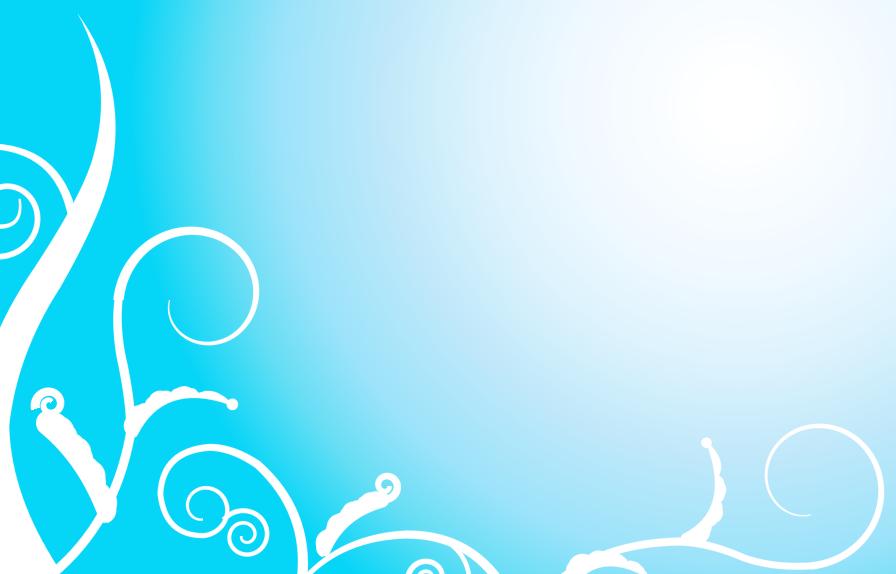
Reproduce this background procedurally as a WebGL 2 fragment shader.

```glsl
#version 300 es
precision highp float;

uniform vec2 u_resolution;
out vec4 outColor;

#define UNITS 494.0              // canvas height in layout units, y pointing down
#define GLOW vec2(635.0, 90.0)   // centre of the light
#define STEPS 16                 // segments per stroke
#define LOBES 4.0                // scallops per leaf
#define SOFTNESS 0.75            // edge softness in output samples
#define INK vec3(1.0)
#define TAU 6.2831853

vec2 pos;            // current point in layout units
float dist = 1e4;    // distance to the nearest ornament

// Tapered quadratic curve; lobe adds scallops on the side given by its sign
void stroke(vec2 a, vec2 b, vec2 c, float w0, float w1, float lobe) {
    vec2 lo = min(a, min(b, c)), hi = max(a, max(b, c));
    if (any(greaterThan(abs(pos - 0.5 * (lo + hi)), 0.5 * (hi - lo) + 40.0))) return;
    vec2 start = a;
    for (int i = 1; i <= STEPS; i++) {
        float t = float(i) / float(STEPS);
        vec2 end = mix(mix(a, b, t), mix(b, c, t), t);
        vec2 along = end - start, rel = pos - start;
        float h = clamp(dot(rel, along) / dot(along, along), 0.0, 1.0);
        float s = (float(i - 1) + h) / float(STEPS);
        float side = step(0.0, (along.x * rel.y - along.y * rel.x) * lobe);
        float scallop = abs(lobe * sin(0.5 * TAU * LOBES * s)) * (1.0 - 0.7 * s);
        dist = min(dist, length(rel - along * h) - mix(w0, w1, s) - side * scallop);
        start = end;
    }
}

void stroke(vec2 a, vec2 b, vec2 c, float w0, float w1) {
    stroke(a, b, c, w0, w1, 0.0);
}

// Spiral: radii and widths from start to end, arc = (start, length) in turns
void curl(vec2 centre, vec2 radii, vec2 arc, vec2 widths) {
    vec2 rel = pos - centre;
    float turn = fract((atan(rel.y, rel.x) / TAU - arc.x) * sign(arc.y));
    for (int k = 0; k < 2; k++) {
        float t = (turn + float(k)) / abs(arc.y);
        if (t <= 1.0) {
            float ring = abs(length(rel) - mix(radii.x, radii.y, t));
            dist = min(dist, ring - mix(widths.x, widths.y, t));
        }
    }
}

void dot_(vec2 centre, float radius) {
    dist = min(dist, length(pos - centre) - radius);
}

float ramp(float lo, float hi, float x) {
    return clamp((x - lo) / (hi - lo), 0.0, 1.0);
}

// Radial light fading from white through pale blue to cyan
vec3 background() {
    float r = length(pos - GLOW) / UNITS;
    vec3 col = mix(vec3(1.0), vec3(0.94, 0.975, 1.0), ramp(0.05, 0.30, r));
    col = mix(col, vec3(0.86, 0.95, 0.99), ramp(0.30, 0.46, r));
    col = mix(col, vec3(0.75, 0.91, 0.98), ramp(0.46, 0.62, r));
    col = mix(col, vec3(0.61, 0.89, 0.98), ramp(0.62, 0.80, r));
    col = mix(col, vec3(0.40, 0.87, 0.96), ramp(0.80, 0.92, r));
    return mix(col, vec3(0.02, 0.835, 0.965), ramp(0.92, 1.06, r));
}

void leftOrnament() {
    // Main stem
    stroke(vec2(67, 12), vec2(104, 70), vec2(88, 140), 0.0, 9.0);
    stroke(vec2(88, 140), vec2(80, 175), vec2(40, 240), 9.0, 14.0);
    stroke(vec2(40, 240), vec2(0, 300), vec2(-8, 365), 14.0, 16.0);
    stroke(vec2(-8, 365), vec2(-14, 430), vec2(22, 500), 16.0, 30.0);
    // Side tendril
    stroke(vec2(64, 195), vec2(55, 130), vec2(-5, 126), 4.0, 2.5);
    curl(vec2(2, 184), vec2(22, 38), vec2(0.7, 0.6), vec2(2.5, 2.5));
    stroke(vec2(17, 172), vec2(20, 196), vec2(-2, 195), 1.0, 2.0);
    // Second stem and its loop
    stroke(vec2(45, 494), vec2(98, 450), vec2(112, 375), 4.0, 4.0);
    stroke(vec2(112, 375), vec2(114, 355), vec2(106, 315), 4.0, 4.0);
    stroke(vec2(106, 315), vec2(99, 285), vec2(102, 258), 4.0, 3.5);
    curl(vec2(172, 258), vec2(70, 26), vec2(0.5, 1.0), vec2(4.5, 0.5));
    // Leaves
    stroke(vec2(114, 372), vec2(140, 325), vec2(198, 347), 5.0, 1.5, -9.0);
    dot_(vec2(200, 348), 5.0);
    stroke(vec2(90, 445), vec2(75, 395), vec2(42, 364), 5.0, 11.0, 10.0);
    curl(vec2(43, 348), vec2(13, 3), vec2(0.45, 1.4), vec2(4.0, 2.0));
}

void lowerOrnament() {
    // Rolled tendril
    stroke(vec2(260, 498), vec2(266, 440), vec2(222, 400), 4.5, 3.5);
    stroke(vec2(222, 400), vec2(200, 385), vec2(180, 385), 3.5, 3.0);
    stroke(vec2(180, 385), vec2(140, 388), vec2(138, 425), 3.0, 2.5);
    stroke(vec2(138, 425), vec2(142, 461), vec2(175, 461), 2.5, 2.2);
    curl(vec2(175, 437), vec2(24, 10), vec2(0.25, -1.0), vec2(2.2, 1.0));
    curl(vec2(211, 461), vec2(23, 3), vec2(0.6, 1.9), vec2(2.2, 1.2));
    // Small leaf
    stroke(vec2(280, 475), vec2(292, 442), vec2(328, 430), 4.0, 7.0, -8.0);
    curl(vec2(332, 418), vec2(12, 3), vec2(0.3, -1.3), vec2(3.5, 2.0));
    // Arch along the base
    stroke(vec2(262, 498), vec2(295, 462), vec2(350, 460), 2.0, 3.5);
    stroke(vec2(350, 460), vec2(400, 460), vec2(428, 498), 3.5, 4.0);
    stroke(vec2(386, 467), vec2(402, 478), vec2(404, 498), 2.0, 2.0);
    curl(vec2(368, 498), vec2(17, 4), vec2(0.5, 1.5), vec2(2.5, 1.5));
}

void rightOrnament() {
    stroke(vec2(485, 496), vec2(525, 467), vec2(585, 466), 3.0, 3.5);
    stroke(vec2(585, 466), vec2(610, 467), vec2(640, 480), 3.5, 3.0);
    stroke(vec2(640, 480), vec2(665, 489), vec2(698, 487), 3.0, 3.0);
    curl(vec2(698, 416), vec2(71, 27), vec2(0.25, -1.0), vec2(3.2, 0.5));
    stroke(vec2(590, 463), vec2(632, 440), vec2(610, 383), 4.0, 1.5, 9.0);
    dot_(vec2(608, 381), 4.5);
    stroke(vec2(495, 494), vec2(520, 473), vec2(555, 494), 6.0, 2.0, -8.0);
}

void main() {
    float scale = UNITS / u_resolution.y;
    pos = vec2(gl_FragCoord.x, u_resolution.y - gl_FragCoord.y) * scale;
    leftOrnament();
    lowerOrnament();
    rightOrnament();
    float edge = SOFTNESS * scale;
    float ink = 1.0 - smoothstep(-edge, edge, dist);
    outColor = vec4(mix(background(), INK, ink), 1.0);
}
```
